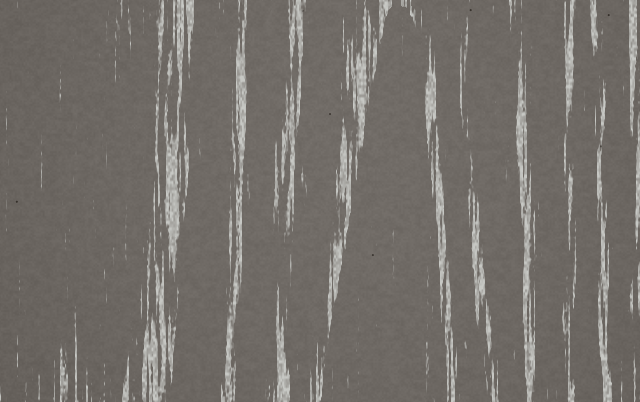
Write a WebGL 2 fragment shader that draws this texture.

```glsl
#version 300 es
precision highp float;

uniform vec2 u_resolution;
out vec4 fragColor;

const int BAND_COUNT = 8;
// Edge position at top, middle and bottom, then signed width.
// The sign gives the side on which the band frays.
const vec4 BANDS[BAND_COUNT] = vec4[](
    vec4(0.477, 0.463, 0.421, -0.100),
    vec4(0.616, 0.605, 0.580, -0.045),
    vec4(0.764, 0.731, 0.715, -0.060),
    vec4(1.143, 1.163, 1.215, 0.042),
    vec4(1.262, 1.293, 1.306, 0.046),
    vec4(1.399, 1.403, 1.405, 0.036),
    vec4(1.463, 1.483, 1.496, 0.036),
    vec4(1.558, 1.566, 1.576, 0.040));

float hash(vec2 p) {
    vec3 q = fract(p.xyx * vec3(0.1031, 0.1030, 0.0973));
    q += dot(q, q.yzx + 33.33);
    return fract((q.x + q.y) * q.z);
}

float noise(vec2 p) {
    vec2 i = floor(p);
    vec2 f = smoothstep(0.0, 1.0, p - i);
    float low = mix(hash(i), hash(i + vec2(1.0, 0.0)), f.x);
    float high = mix(hash(i + vec2(0.0, 1.0)), hash(i + 1.0), f.x);
    return mix(low, high, f.y);
}

// One fibre: noise along y, shifted at random for each column.
float fibre(float column, float y) {
    y += 37.0 * hash(vec2(column, 7.0));
    float j = floor(y);
    return mix(hash(vec2(column, j)), hash(vec2(column, j + 1.0)),
               smoothstep(0.0, 1.0, y - j));
}

float fibres(vec2 p, float columns, float breaks) {
    float x = p.x * columns;
    float i = floor(x);
    float y = p.y * breaks;
    return mix(fibre(i, y), fibre(i + 1.0, y), smoothstep(0.0, 1.0, x - i));
}

// Density of a strip: crisp at its edge, fraying outwards.
float strip(float outward, float width) {
    return smoothstep(-0.005, 0.004, outward)
         * (1.0 - smoothstep(0.3, 1.15, outward / width));
}

// Curve through three heights.
float bend(vec3 stops, float t) {
    float control = 2.0 * stops.y - 0.5 * (stops.x + stops.z);
    return mix(mix(stops.x, control, t), mix(control, stops.z, t), t);
}

// Half-width of the arch at a given depth below its apex.
float archSpan(float depth, float slope, float flare) {
    return slope * depth + flare * pow(depth, 0.25);
}

float arch(vec2 p, float t, float apex) {
    float depth = max(t - 0.015, 0.0001);
    float left = apex - archSpan(depth, 0.14, 0.045) - p.x;
    float right = p.x - apex - archSpan(depth, 0.045, 0.09);
    float leftWidth = mix(0.105, 0.045, smoothstep(0.2, 0.9, t));
    return max(strip(left, leftWidth), strip(right, 0.046));
}

// Loose fibres that thicken towards the lower left.
float scatter(vec2 p, float t) {
    float rise = smoothstep(0.0, 0.5, t - 0.78 + 0.75 * p.x);
    float faint = 0.22 * smoothstep(0.1, 0.35, p.x);
    return max(0.72 * rise, faint) * (1.0 - smoothstep(0.36, 0.43, p.x));
}

float grainDensity(vec2 p, float t) {
    float wander = 0.012 * (noise(p * vec2(6.0, 5.0)) - 0.5);
    vec2 q = p + vec2(wander, 0.0);
    float density = max(arch(q, t, 0.981), scatter(p, t));
    for (int i = 0; i < BAND_COUNT; i++) {
        float outward = (q.x - bend(BANDS[i].xyz, t)) * sign(BANDS[i].w);
        density = max(density, strip(outward, abs(BANDS[i].w)));
    }
    return density * mix(0.78, 1.1, noise(p * vec2(18.0, 7.0)));
}

// Sparse dark dust.
float dust(vec2 p, float cells) {
    vec2 cell = floor(p * cells);
    vec2 centre = 0.2 + 0.6 * vec2(hash(cell + 3.0), hash(cell + 11.0));
    float d = length(p * cells - cell - centre) / cells;
    return step(0.94, hash(cell + 29.0)) * (1.0 - smoothstep(0.001, 0.004, d));
}

void main() {
    vec2 p = gl_FragCoord.xy / u_resolution.y;
    float t = 1.0 - p.y;

    // Painted ground with soft light and slight relief
    vec2 fromLight = p - vec2(0.85, 0.62);
    float ground = 0.442 - 0.042 * dot(fromLight, fromLight);
    ground += 0.024 * (noise(p * vec2(75.0, 95.0)) - 0.5);
    ground += 0.026 * (noise(p * 230.0) - 0.5);
    ground -= 0.2 * dust(p, 9.0);
    vec3 color = ground + vec3(0.0, -0.02, -0.04);

    // Pale pigment in the open grain
    float texture1 = 0.60 * fibres(p, 185.0, 9.0)
                   + 0.25 * fibres(p, 80.0, 4.0)
                   + 0.15 * noise(p * vec2(300.0, 110.0));
    float threshold = mix(0.86, 0.44, grainDensity(p, t));
    float pigment = smoothstep(threshold - 0.06, threshold + 0.08, texture1);
    pigment *= mix(0.45, 1.1, noise(p * vec2(240.0, 130.0) + 17.0));
    color = mix(color, vec3(0.78, 0.785, 0.77), clamp(pigment, 0.0, 1.0));

    fragColor = vec4(color, 1.0);
}
```
